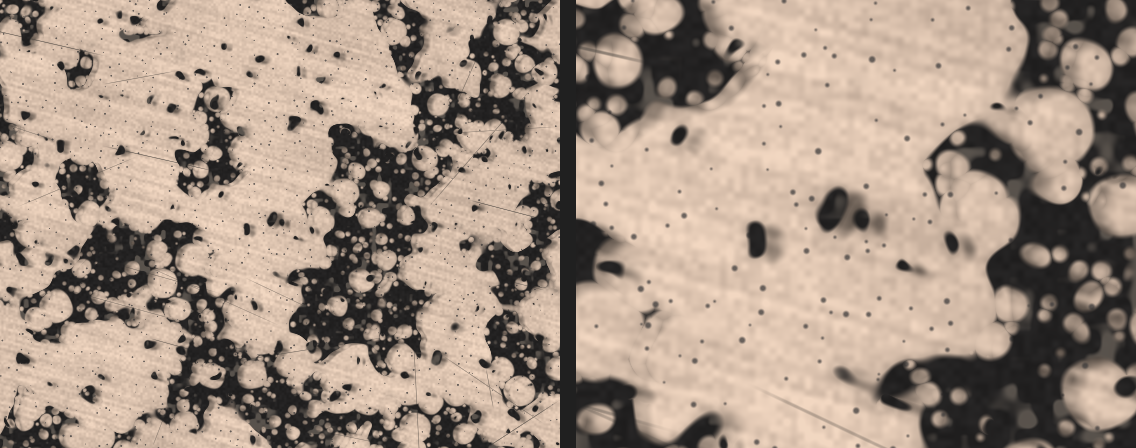
Left, the full canvas; right, a detail of the centre.
This texture is drawn by a Shadertoy shader. Its source:

```glsl
// Polished porous metal: black pores with concave outlines in a cream matrix.
// Pores are thresholded noise with round grains carved out of them; stray pits,
// smeared tails, polishing streaks and thin scratches finish the surface.

#define BRIGHT vec3(0.925, 0.822, 0.738)
#define DULL vec3(0.70, 0.615, 0.55)
#define PORE vec3(0.135, 0.130, 0.130)
#define DEBRIS vec3(0.40, 0.37, 0.34)
#define PORE_LEVEL 0.552
#define PORE_FREQ 9.0
#define EDGE 0.0024
#define TAIL_LENGTH 0.013
#define POLISH_ANGLE -0.27
#define SCRATCHES 22

float hash(vec2 p) {
    vec3 q = fract(p.xyx * 0.1031);
    q += dot(q, q.yzx + 33.33);
    return fract((q.x + q.y) * q.z);
}

float noise(vec2 p) {
    vec2 i = floor(p), f = fract(p);
    f = f * f * (3.0 - 2.0 * f);
    float low = mix(hash(i), hash(i + vec2(1, 0)), f.x);
    float high = mix(hash(i + vec2(0, 1)), hash(i + vec2(1, 1)), f.x);
    return mix(low, high, f.y);
}

vec2 rotate(vec2 p, float angle) {
    float c = cos(angle), s = sin(angle);
    return vec2(c * p.x + s * p.y, c * p.y - s * p.x);
}

// Signed distance to scattered discs; radii are fractions of a cell.
float discs(vec2 p, float freq, float share, float rMin, float rMax, float seed) {
    p = p * freq + seed;
    vec2 cell = floor(p);
    float d = 1.0;
    for (int y = -1; y <= 1; y++)
    for (int x = -1; x <= 1; x++) {
        vec2 id = cell + vec2(x, y);
        if (hash(id + 71.3) > share) continue;
        vec2 centre = id + vec2(hash(id + 11.7), hash(id + 37.1));
        float pick = hash(id + 53.9);
        d = min(d, length(p - centre) - mix(rMin, rMax, pick));
    }
    return d / freq;
}

// Approximate signed distance to the pores, negative inside.
float pores(vec2 p) {
    vec2 q = rotate(p, 0.5) * PORE_FREQ + 20.0;
    float field = 0.55 * noise(q);
    field += 0.30 * noise(rotate(q, 0.9) * 2.03 + 40.0);
    field += 0.15 * noise(rotate(q, 1.9) * 4.1 + 80.0);
    field += 0.22 * (noise(p * 2.6 + 7.0) - 0.5);
    float d = (PORE_LEVEL - field) * 0.2;

    // Round grains bite into the pores
    vec2 bent = p + 0.008 * vec2(noise(p * 30.0), noise(p * 30.0 + 50.0));
    float grains = discs(bent, 13.0, 0.6, 0.2, 0.48, 100.0);
    grains = min(grains, discs(bent, 26.0, 0.7, 0.12, 0.42, 200.0));
    grains = min(grains, discs(p, 48.0, 0.5, 0.12, 0.36, 300.0));
    d = max(d, -grains);

    // Stray pits of ragged shape
    vec2 ragged = p + 0.02 * vec2(noise(p * 48.0 + 9.0), noise(p * 48.0 + 90.0));
    return min(d, discs(ragged, 16.0, 0.5, 0.04, 0.2, 400.0));
}

// Strength of the thin straight scratches, mostly along the polish.
float scratches(vec2 p, float aspect) {
    float ink = 0.0;
    for (int i = 0; i < SCRATCHES; i++) {
        vec2 id = vec2(float(i) * 3.7, 5.0);
        vec2 centre = vec2(hash(id) * aspect, hash(id + 13.0));
        float turn = hash(id + 29.0) - 0.5;
        float angle = POLISH_ANGLE + 12.0 * turn * turn * turn;
        vec2 q = rotate(p - centre, angle);
        float reach = mix(0.04, 0.22, hash(id + 43.0));
        float line = 1.0 - smoothstep(0.0003, 0.0019, abs(q.y));
        line *= 1.0 - smoothstep(0.6 * reach, reach, abs(q.x));
        ink = max(ink, line * mix(0.25, 0.6, hash(id + 61.0)));
    }
    return ink;
}

void mainImage(out vec4 fragColor, in vec2 fragCoord) {
    vec2 p = fragCoord / iResolution.y;
    float aspect = iResolution.x / iResolution.y;
    vec2 along = vec2(cos(POLISH_ANGLE), sin(POLISH_ANGLE));

    // Matrix with polishing streaks, blotches and fine grain
    vec2 q = rotate(p, POLISH_ANGLE) + 3.0;
    float streak = noise(q * vec2(6.0, 150.0));
    float blotch = 0.6 * noise(p * 5.0 + 60.0) + 0.4 * noise(p * 14.0 + 30.0);
    float grain = noise(p * 190.0);
    float tone = 0.30 + 0.45 * (streak - 0.5) + 0.5 * (blotch - 0.5) + 0.45 * (grain - 0.5);
    vec3 color = mix(BRIGHT, DULL, clamp(tone, -0.1, 1.0));

    // Smeared tails and narrow halos around the pores
    float d = pores(p);
    float upstream = pores(p - along * TAIL_LENGTH);
    float tail = 1.0 - smoothstep(-0.006, 0.006, upstream);
    float halo = exp(-max(d, 0.0) / 0.005);
    color *= 1.0 - 0.32 * tail * (0.4 + streak) - 0.16 * halo;

    // Scratches and specks
    color = mix(color, DEBRIS * 0.8, scratches(p, aspect));
    float speck = discs(p, 62.0, 0.3, 0.03, 0.13, 500.0);
    color = mix(color, PORE * 1.8, 0.75 * (1.0 - smoothstep(-0.001, 0.0014, speck)));

    // Pores with patches of grey debris
    float rubble = noise(p * 85.0 + 15.0) * (0.5 + 0.6 * noise(p * 17.0 + 5.0));
    vec3 inside = PORE * (0.85 + 0.3 * grain);
    inside = mix(inside, DEBRIS, 0.8 * smoothstep(0.5, 0.75, rubble));
    color = mix(color, inside, 1.0 - smoothstep(-EDGE, EDGE, d));

    fragColor = vec4(color, 1.0);
}
```
